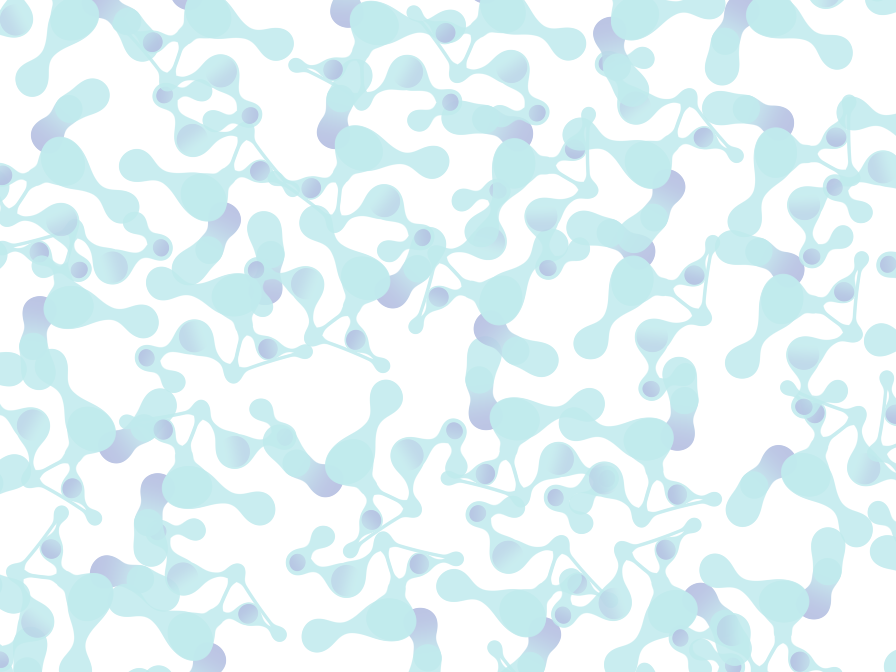
Write a Shadertoy shader that draws this pattern.

```glsl
// Pale molecules: round balls joined by thin, filleted necks, with lavender accents.
// One motif of ball-and-neck distance functions is scattered on a jittered grid,
// turned and mirrored by hash, and layered as translucent colour over white.

const vec3 WHITE = vec3(1.0);
const vec3 TEAL = vec3(0.753, 0.918, 0.929);
const vec3 LAVENDER = vec3(0.70, 0.74, 0.88);
const float CELL = 124.0;          // grid spacing; the canvas is 576 units high

vec4 hash4(vec2 cell) {
    vec4 v = fract(cell.xyxy * vec4(0.1031, 0.1030, 0.0973, 0.1099));
    v += dot(v, v.wzxy + 33.33);
    return fract((v.xxyz + v.yzzw) * v.zywx);
}

float smoothMin(float a, float b, float k) {
    float h = max(k - abs(a - b), 0.0) / k;
    return min(a, b) - h * h * k * 0.25;
}

float ball(vec2 p, vec3 b) {
    return length(p - b.xy) - b.z;
}

// Two balls (centre, radius) joined by a rod that flares into both of them
float link(vec2 p, vec3 a, vec3 b, float neck) {
    vec2 ab = b.xy - a.xy;
    float t = clamp(dot(p - a.xy, ab) / dot(ab, ab), 0.0, 1.0);
    float rod = length(p - a.xy - ab * t) - neck;
    float d = smoothMin(rod, ball(p, a), 1.3 * a.z);
    return smoothMin(d, ball(p, b), 1.3 * b.z);
}

// Lays one translucent shape over the colour so far
void layer(inout vec3 col, float d, vec3 ink, float alpha, float pixel) {
    col = mix(col, ink, alpha * (1.0 - smoothstep(-0.6, 0.6, d / pixel)));
}

void molecule(inout vec3 col, vec2 p, float pixel) {
    vec3 head = vec3(0, 0, 19), tail = vec3(58, -24, 13);
    vec3 hub = vec3(-22, -22, 6), bud = vec3(-49, -27, 9.5);
    vec3 corner = vec3(-77, -10, 6), knee = vec3(-33, -62, 7);
    vec3 bulb = vec3(11, -48, 14.5), eye = vec3(40, -84, 10), tip = vec3(9, -91, 9);
    vec3 root = vec3(-18, 15, 12), stem = vec3(-6, 44, 10), crown = vec3(9, 62, 13);

    // Lavender fan, fading to teal towards the crown
    float fade = smoothstep(-10.0, 40.0, dot(p - root.xy, vec2(0.37, 0.93)));
    layer(col, link(p, root, stem, 7.0), mix(LAVENDER, TEAL, fade), 0.87, pixel);
    layer(col, link(p, stem, crown, 7.0), TEAL, 0.85, pixel);

    // Thin branching chain
    float chain = link(p, hub, bud, 1.6);
    chain = min(chain, link(p, bud, corner, 1.4));
    chain = min(chain, link(p, corner, knee, 1.4));
    chain = min(chain, link(p, hub, knee, 1.6));
    chain = min(chain, link(p, knee, bulb, 1.8));
    chain = min(chain, link(p, bulb, eye, 2.0));
    chain = min(chain, link(p, eye, tip, 2.0));
    chain = min(chain, link(p, head, hub, 0.9));
    layer(col, chain, TEAL, 0.85, pixel);

    // Heavy dumbbell
    layer(col, link(p, head, tail, 4.5), TEAL, 0.85, pixel);

    // Lavender cores, shaded from one side
    float shade = smoothstep(-14.0, 14.0, p.x - bulb.x - p.y + bulb.y);
    layer(col, ball(p, bulb - vec3(0, 0, 1)), LAVENDER, 0.4 * shade, pixel);
    shade = smoothstep(-16.0, 10.0, bud.y - p.y + p.x - bud.x);
    layer(col, ball(p, bud - vec3(0, 0, 1)), LAVENDER, 0.3 + 0.5 * shade, pixel);
    shade = smoothstep(-14.0, 8.0, p.x - eye.x);
    layer(col, ball(p, eye - vec3(0, 0, 2.8)), LAVENDER, 0.3 + 0.5 * shade, pixel);
}

void mainImage(out vec4 fragColor, in vec2 fragCoord) {
    float pixel = 576.0 / iResolution.y;
    vec2 pos = fragCoord * pixel;
    vec2 home = floor(pos / CELL);
    vec3 col = WHITE;

    // Every motif that can reach this point, in a fixed order
    for (int j = -1; j <= 1; j++) {
        for (int i = -1; i <= 1; i++) {
            vec2 cell = home + vec2(i, j);
            vec4 rnd = hash4(cell + 17.0);
            vec2 q = pos - (cell + 0.5 + 0.36 * (rnd.xy - 0.5)) * CELL;
            if (length(q) > 108.0) continue;

            // Turn, mirror, centre and gently bend the motif
            float angle = 6.2832 * rnd.z;
            q = mat2(cos(angle), -sin(angle), sin(angle), cos(angle)) * q;
            q.x *= rnd.w < 0.5 ? -1.0 : 1.0;
            q += vec2(-5.0, -14.0);
            q += 2.0 * sin(q.yx / 20.0);
            molecule(col, q, pixel);
        }
    }
    fragColor = vec4(col, 1.0);
}
```
